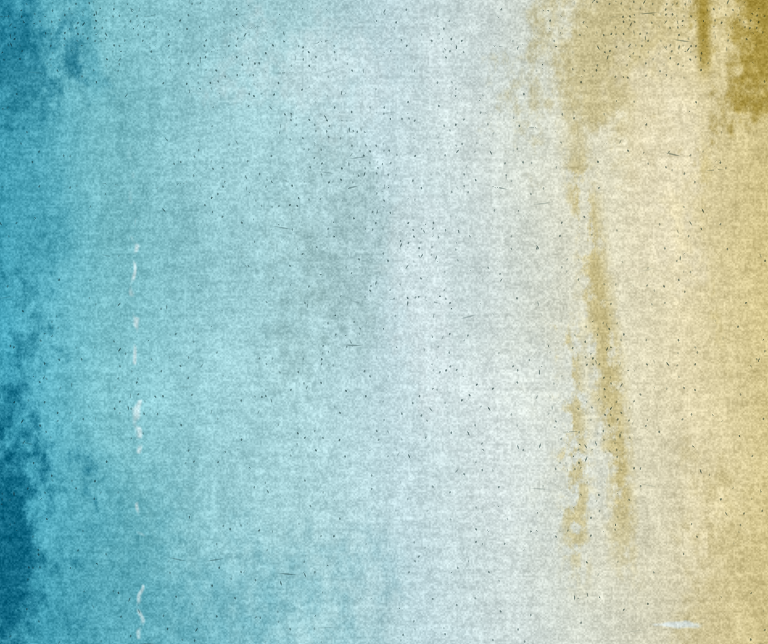
Reproduce this background procedurally as a Shadertoy shader.

```glsl
const vec3 DEEP_TEAL = vec3(0.04, 0.38, 0.49);
const vec3 MID_TEAL = vec3(0.24, 0.58, 0.66);
const vec3 OCHRE = vec3(0.62, 0.53, 0.19);
const vec3 SAND = vec3(0.74, 0.68, 0.44);
const vec3 GREY = vec3(0.54, 0.68, 0.68);
const vec3 CHALK = vec3(0.87, 0.92, 0.93);
const vec3 CREAM = vec3(0.91, 0.88, 0.77);
const vec3 INK = vec3(0.36, 0.44, 0.44);

float hash(vec2 p) {
    vec3 q = fract(vec3(p.xyx) * 0.1031);
    q += dot(q, q.yzx + 33.33);
    return fract((q.x + q.y) * q.z);
}

float noise(vec2 p) {
    vec2 i = floor(p), f = fract(p);
    f = f * f * (3.0 - 2.0 * f);
    return mix(mix(hash(i), hash(i + vec2(1, 0)), f.x),
               mix(hash(i + vec2(0, 1)), hash(i + vec2(1, 1)), f.x), f.y);
}

float fbm(vec2 p) {
    float sum = 0.0, amp = 0.5;
    for (int i = 0; i < 6; i++) {
        sum += amp * noise(p);
        p = mat2(1.6, 1.2, -1.2, 1.6) * p + 17.3;
        amp *= 0.55;
    }
    return sum * 0.92;
}

// Horizontal wash from teal through chalk to sand
vec3 wash(float x) {
    vec3 stops[9] = vec3[9](
        vec3(0.28, 0.65, 0.74), vec3(0.48, 0.75, 0.79), vec3(0.58, 0.79, 0.82),
        vec3(0.66, 0.82, 0.84), vec3(0.75, 0.85, 0.87), vec3(0.81, 0.86, 0.85),
        vec3(0.85, 0.85, 0.77), vec3(0.88, 0.84, 0.69), vec3(0.82, 0.76, 0.53));
    float t = clamp(x, 0.0, 0.999) * 8.0;
    int i = int(t);
    return mix(stops[i], stops[i + 1], fract(t));
}

// Soft ellipse with a ragged rim
float stain(vec2 p, vec2 centre, vec2 radius, float ragged) {
    float d = length((p - centre) / radius) + ragged;
    return 1.0 - smoothstep(0.25, 1.2, d);
}

// Tapered vertical streak between two points
float streak(vec2 p, vec2 top, vec2 bottom, float width) {
    float t = (top.y - p.y) / (top.y - bottom.y);
    float centre = mix(top.x, bottom.x, clamp(t, 0.0, 1.0));
    float ends = smoothstep(0.0, 0.2, t) * (1.0 - smoothstep(0.7, 1.0, t));
    return ends * (1.0 - smoothstep(0.1 * width, width, abs(p.x - centre)));
}

// One small tilted pit per chosen cell
float specks(vec2 p, float cells, float density, vec2 size) {
    vec2 g = p * cells, id = floor(g);
    vec2 offset = vec2(hash(id + 3.1), hash(id + 8.7)) * 0.5 + 0.25;
    float angle = (hash(id + 5.3) - 0.5) * 1.4;
    vec2 d = mat2(cos(angle), sin(angle), -sin(angle), cos(angle)) * (fract(g) - offset);
    float pit = 1.0 - smoothstep(0.3, 1.3, length(d / size));
    return pit * step(hash(id + 1.9), density) * (0.2 + 0.8 * hash(id + 6.4));
}

void mainImage(out vec4 fragColor, in vec2 fragCoord) {
    vec2 uv = fragCoord / iResolution.xy;
    vec2 p = fragCoord / iResolution.y;
    float cloud = fbm(p * 5.0) - 0.5;
    float grit = fbm(p * vec2(75.0, 55.0) + 31.0) - 0.5;
    float ragged = 2.2 * (fbm(p * vec2(13.0, 8.0) + 4.0) - 0.5) + 1.1 * grit;
    float brushed = fbm(p * vec2(40.0, 5.0) + 9.0);

    // Base wash, bluer toward the bottom
    float low = (1.0 - uv.y) * (1.0 - uv.y);
    vec3 col = wash(uv.x - 0.06 * low + 0.05 * cloud);
    col += 0.09 * cloud + 0.07 * (brushed - 0.5);

    // Teal shadows on the left
    col = mix(col, MID_TEAL, 0.50 * stain(uv, vec2(0.10, -0.06), vec2(0.38, 0.32), 0.4 * ragged));
    col = mix(col, DEEP_TEAL, 0.90 * stain(uv, vec2(0.0, 0.19), vec2(0.080, 0.34), ragged));
    col = mix(col, DEEP_TEAL, 0.65 * stain(uv, vec2(0.02, 0.95), vec2(0.09, 0.14), ragged));
    col = mix(col, MID_TEAL, 0.45 * stain(uv, vec2(0.03, 0.72), vec2(0.05, 0.28), ragged));
    col = mix(col, MID_TEAL, 0.40 * streak(uv, vec2(0.10, 1.06), vec2(0.13, 0.82), 0.02));

    // Grey and chalky patches in the middle
    col = mix(col, GREY, 0.35 * stain(uv, vec2(0.45, 0.64), vec2(0.08, 0.18), ragged));
    col = mix(col, GREY, 0.25 * stain(uv, vec2(0.38, 0.47), vec2(0.05, 0.11), ragged));
    col = mix(col, CHALK, 0.45 * stain(uv, vec2(0.54, 0.55), vec2(0.04, 0.18), ragged));
    col = mix(col, CHALK, 0.35 * stain(uv, vec2(0.46, 0.90), vec2(0.12, 0.12), ragged));
    col = mix(col, CHALK, 0.30 * stain(uv, vec2(0.66, 0.30), vec2(0.10, 0.20), ragged));

    // Sand and ochre on the right
    col = mix(col, SAND, 0.60 * stain(uv, vec2(0.82, 0.92), vec2(0.13, 0.16), ragged));
    col = mix(col, SAND, 0.35 * stain(uv, vec2(1.0, 0.03), vec2(0.11, 0.35), ragged));
    col = mix(col, CREAM, 0.65 * stain(uv, vec2(0.87, 0.82), vec2(0.06, 0.14), ragged));
    col = mix(col, CREAM, 0.60 * stain(uv, vec2(0.86, 0.61), vec2(0.06, 0.07), ragged));
    col = mix(col, OCHRE, 0.80 * stain(uv, vec2(1.0, 0.97), vec2(0.10, 0.18), ragged));
    col = mix(col, OCHRE, 0.75 * streak(uv, vec2(0.915, 1.06), vec2(0.918, 0.86), 0.014));

    // Broken drips
    float drip = smoothstep(-0.12, 0.22, brushed - 0.5 + 0.9 * grit);
    vec2 bent = uv + vec2(0.012 * ragged, 0.0);
    col = mix(col, SAND, 0.75 * drip * streak(bent, vec2(0.745, 0.86), vec2(0.83, 0.02), 0.034));
    col = mix(col, SAND, 0.55 * drip * streak(bent, vec2(0.915, 0.82), vec2(0.935, 0.40), 0.014));
    col = mix(col, SAND, 0.65 * drip * streak(bent, vec2(0.73, 0.56), vec2(0.76, 0.04), 0.030));

    // Pale scratches
    float broken = smoothstep(0.40, 0.75, noise(p * vec2(60.0, 70.0)) + 0.4 * cloud);
    vec2 jitter = uv + vec2(0.010 * (noise(p * 55.0) - 0.5), 0.0);
    col = mix(col, CHALK, 0.65 * broken * streak(jitter, vec2(0.171, 0.80), vec2(0.188, -0.2), 0.005));
    col = mix(col, CHALK, 0.8 * stain(uv, vec2(0.867, 0.03), vec2(0.035, 0.005), ragged));

    // Canvas weave and grain
    float threads = noise(p * vec2(22.0, 210.0)) + 0.4 * noise(p * vec2(190.0, 30.0)) - 0.7;
    float grain = noise(p * 400.0) + 0.5 * noise(p * 215.0 + 7.0) - 0.75;
    col += 0.050 * threads + 0.125 * grain + 0.08 * grit;

    // Pits gathered in worn patches, mostly along the top and in the middle
    float wear = 0.05 + 0.40 * smoothstep(0.84, 1.0, uv.y)
               + 0.20 * stain(uv, vec2(0.44, 0.68), vec2(0.16, 0.28), ragged)
               + 0.12 * stain(uv, vec2(0.78, 0.32), vec2(0.08, 0.25), ragged);
    wear *= smoothstep(-0.18, 0.2, cloud + 0.8 * grit) * 1.6;
    float pits = specks(p, 105.0, wear, vec2(0.17, 0.24));
    pits = max(pits, specks(p + 2.7, 55.0, 0.5 * wear, vec2(0.07, 0.22)));
    pits = max(pits, 0.6 * specks(p.yx * vec2(1.0, 0.4) + 5.1, 45.0, 0.4 * wear, vec2(0.06, 0.25)));
    col = mix(col, col * INK, 0.8 * pits);
    fragColor = vec4(clamp(col, 0.0, 1.0), 1.0);
}
```
